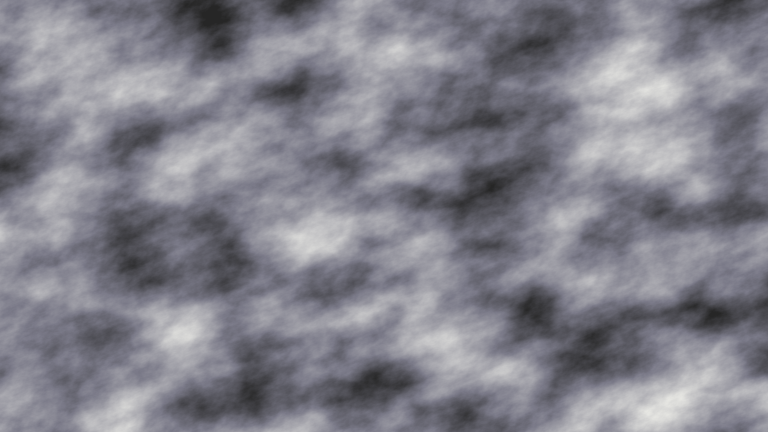
Reproduce this texture procedurally as a Shadertoy shader.

```glsl
// Soft overcast cloud: fractal gradient noise, stretched along the wind. Broad
// masses lean gently while finer wisps rise more steeply; a three-stop ramp
// colours them from charcoal through bluish grey to pale grey.

const vec2  CELLS_PER_HEIGHT = vec2(3.3, 5.4); // along and across the wind
const float MASS_ANGLE = 0.18;                 // slope of the broadest octave
const float WISP_ANGLE = 0.40;                 // slope the finest octaves reach
const int   OCTAVES = 7;
const float GAIN = 0.52;
const float CONTRAST = 1.12;
const float MEAN_TONE = 0.5;

const vec3  CHARCOAL  = vec3(0.15, 0.15, 0.15);
const vec3  BLUE_GREY = vec3(0.48, 0.478, 0.535);
const vec3  PALE_GREY = vec3(0.90, 0.90, 0.885);
const float DARK_TONE = 0.15;
const float MID_TONE  = 0.48;
const float LIGHT_TONE = 0.90;

const float TAU = 6.28319;

float hash(vec2 p) {
    return fract(sin(dot(p, vec2(127.1, 311.7))) * 43758.5453);
}

// Turns the plane so that a slope of this angle becomes level
mat2 rotation(float angle) {
    float c = cos(angle), s = sin(angle);
    return mat2(c, -s, s, c);
}

// Height at an offset from a lattice corner with a random unit slope
float cornerSlope(vec2 cell, vec2 corner, vec2 f) {
    float angle = TAU * hash(cell + corner);
    return dot(vec2(cos(angle), sin(angle)), f - corner);
}

// Smoothly blended lattice slopes, centred on zero
float gradientNoise(vec2 p) {
    vec2 cell = floor(p);
    vec2 f = fract(p);
    vec2 blend = f * f * f * (f * (f * 6.0 - 15.0) + 10.0);
    float bottom = mix(cornerSlope(cell, vec2(0.0, 0.0), f),
                       cornerSlope(cell, vec2(1.0, 0.0), f), blend.x);
    float top = mix(cornerSlope(cell, vec2(0.0, 1.0), f),
                    cornerSlope(cell, vec2(1.0, 1.0), f), blend.x);
    return mix(bottom, top, blend.y);
}

// Normalised octave sum; each octave leans further into the wind
float cloudDensity(vec2 uv) {
    float sum = 0.0, total = 0.0, amplitude = 1.0, frequency = 1.0;
    for (int i = 0; i < OCTAVES; i++) {
        float angle = mix(WISP_ANGLE, MASS_ANGLE, 1.0 / frequency);
        vec2 p = rotation(angle) * uv * CELLS_PER_HEIGHT * frequency;
        sum += amplitude * gradientNoise(p + vec2(31.3, 47.7) * float(i + 1));
        total += amplitude;
        amplitude *= GAIN;
        frequency *= 2.0;
    }
    return sum / total;
}

vec3 cloudColour(float tone) {
    float rise = clamp((tone - DARK_TONE) / (MID_TONE - DARK_TONE), 0.0, 1.0);
    float glow = clamp((tone - MID_TONE) / (LIGHT_TONE - MID_TONE), 0.0, 1.0);
    return mix(mix(CHARCOAL, BLUE_GREY, rise), PALE_GREY, glow);
}

void mainImage(out vec4 fragColor, in vec2 fragCoord) {
    vec2 uv = fragCoord / iResolution.y;
    float tone = MEAN_TONE + CONTRAST * cloudDensity(uv);
    fragColor = vec4(cloudColour(tone), 1.0);
}
```
